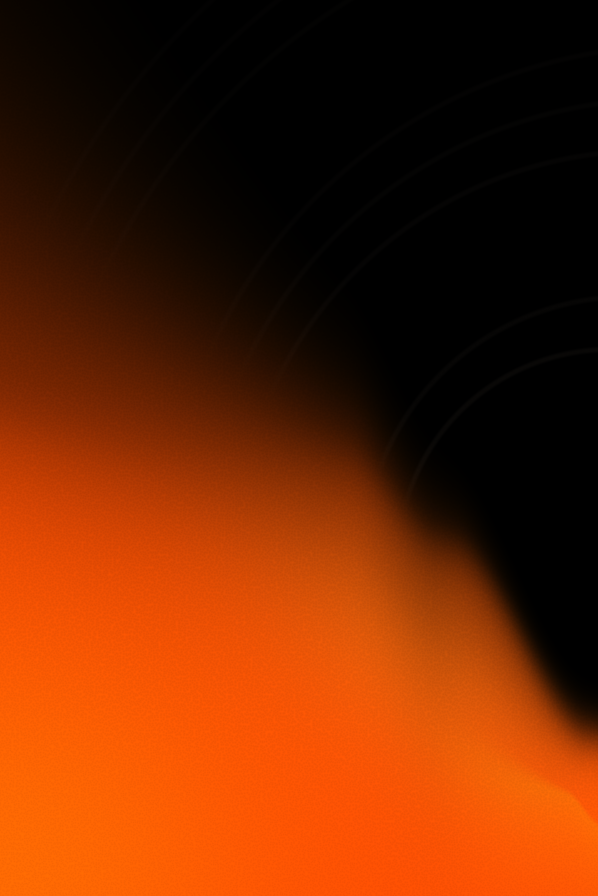
Reproduce this background procedurally as a WebGL 1 fragment shader.

```glsl
precision highp float;

uniform vec2 u_resolution;

#define ASPECT 1.5
#define EDGE_HEIGHT 0.855
#define EDGE_SLOPE 0.29
#define GLOW_SPREAD 0.21
#define GOLD_TINT 0.10
#define RIDGE_TINT 0.085
#define RING_COUNT 8
#define RING_GAP 0.14
#define RING_LIGHT 0.035
#define GRAIN_SCALE 240.0
#define GRAIN_AMOUNT 0.07

vec2 hash2(vec2 cell) {
  vec2 k = vec2(dot(cell, vec2(127.1, 311.7)), dot(cell, vec2(269.5, 183.3)));
  return fract(sin(k) * 43758.5);
}

// Distance to the nearest scattered point
float cellular(vec2 p) {
  vec2 cell = floor(p);
  vec2 local = fract(p);
  float nearest = 2.0;
  for (int y = -1; y <= 1; y++) {
    for (int x = -1; x <= 1; x++) {
      vec2 offset = vec2(float(x), float(y));
      nearest = min(nearest, length(offset + hash2(cell + offset) - local));
    }
  }
  return nearest;
}

// Height where the glow falls to half strength
float edgeHeight(float x) {
  return EDGE_HEIGHT - EDGE_SLOPE * x
    - 0.10 * smoothstep(0.58, 0.73, x)
    - 0.205 * smoothstep(0.76, 0.98, x);
}

// Fade is wide on the left and tight on the right
float glowLevel(vec2 p) {
  float above = p.y - edgeHeight(p.x);
  float upper = 0.022 + GLOW_SPREAD * pow(max(1.0 - p.x, 0.0), 1.6);
  float lower = mix(0.118, 0.025, smoothstep(0.72, 1.0, p.x));
  float spread = mix(lower, upper, smoothstep(-0.1, 0.1, above));
  float level = 1.0 / (1.0 + exp(clamp(above / spread, -20.0, 20.0)));
  return max(level * 1.01 - 0.01, 0.0);
}

// Golden fold in the lower right, crisp on its upper side
float ridgeGlow(vec2 p) {
  float crest = 0.25 - 0.45 * (p.x - 0.78) - 0.03 * smoothstep(0.95, 1.0, p.x);
  float depth = crest - p.y;
  float softness = mix(0.09, 0.008, smoothstep(0.7, 0.96, p.x));
  float side = smoothstep(-softness, softness, depth);
  return side * exp(-9.0 * max(depth, 0.0)) * smoothstep(0.62, 0.9, p.x);
}

// Faint arcs whose centers drift with radius
float rings(vec2 p) {
  float light = 0.0;
  for (int i = 0; i < RING_COUNT; i++) {
    float n = float(i);
    vec2 center = vec2(1.02 + 0.03 * n, 0.56);
    float radius = 0.355 + RING_GAP * n - 0.06 * sin(2.1 * n);
    float gap = abs(length(p - center) - radius);
    float fade = 1.0 / (1.0 + 0.35 * n);
    light += fade * (1.0 - smoothstep(0.001, 0.007, gap));
  }
  return light * smoothstep(0.52, 0.75, p.y);
}

vec3 glowColor(vec2 p, float level) {
  // Gold beside the dark edge, amber in the lower left
  vec2 goldOffset = p - vec2(0.72, 0.42);
  float along = dot(goldOffset, vec2(0.75, -0.66));
  float across = dot(goldOffset, vec2(0.66, 0.75));
  float gold = exp(-7.0 * along * along - 28.0 * across * across);
  vec2 amberOffset = p - vec2(0.0, 0.04);
  float amber = exp(-6.0 * dot(amberOffset, amberOffset));
  float ratio = 0.305 + 0.16 * exp(-7.0 * level) + GOLD_TINT * gold
    + 0.11 * amber + RIDGE_TINT * ridgeGlow(p);
  return level * vec3(1.0, ratio, 0.012 + 0.035 * gold);
}

void main() {
  vec2 p = gl_FragCoord.xy / u_resolution * vec2(1.0, ASPECT);
  float level = glowLevel(p);
  vec3 color = glowColor(p, level);

  // Arcs show only through the shadow
  float shadow = 1.0 - smoothstep(0.0, 0.3, level);
  color += RING_LIGHT * rings(p) * shadow * vec3(1.0, 0.85, 0.7);

  // Fine grain
  float grain = cellular(p * GRAIN_SCALE) - 0.48;
  color *= 1.0 + GRAIN_AMOUNT * grain * (2.0 - level);

  gl_FragColor = vec4(clamp(color, 0.0, 1.0), 1.0);
}
```
